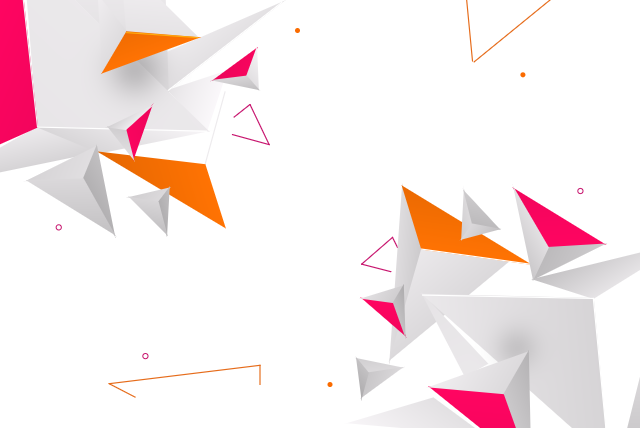
A WebGL 1 fragment shader for this background:

```glsl
precision highp float;
// Two clusters of folded paper-like triangles in grey, pink and orange on white,
// with thin open outlines and small dots. Flat faces are shaded by a barycentric
// gradient and stacked back to front on a 7.68 by 5.12 grid, y pointing down.
uniform vec2 u_resolution;

const vec3 WHITE = vec3(1.0);
const vec3 GREY = vec3(1.0, 0.99, 1.0);
const vec3 PINK = vec3(1.0, 0.02, 0.38);
const vec3 ORANGE = vec3(1.0, 0.45, 0.01);
const vec3 PLUM = vec3(0.78, 0.08, 0.43);
const vec3 RUST = vec3(0.9, 0.42, 0.1);

vec2 p;      // current point on the grid
float px;    // size of one pixel on the grid
vec3 color;

float cross2(vec2 a, vec2 b) { return a.x * b.y - a.y * b.x; }

void blend(vec3 tint, float alpha) { color = mix(color, tint, clamp(alpha, 0.0, 1.0)); }

// Triangle whose brightness runs from shade.x at a to shade.y at edge bc
void face(vec2 a, vec2 b, vec2 c, vec3 tint, vec2 shade) {
  float area = cross2(b - a, c - a);
  vec3 w = vec3(cross2(c - b, p - b), cross2(a - c, p - c), cross2(b - a, p - a)) / area;
  vec3 inside = w * abs(area) / vec3(length(c - b), length(a - c), length(b - a));
  float d = min(inside.x, min(inside.y, inside.z));
  blend(tint * mix(shade.y, shade.x, clamp(w.x, 0.0, 1.0)), 1.0 + d / px);
}

// Pyramid seen from above: three faces around an apex, the first one tinted
void pyramid(vec2 apex, vec2 a, vec2 b, vec2 c, vec3 tint, vec3 shade) {
  face(a, b, apex, tint, shade.x * vec2(0.95, 1.0));
  face(b, c, apex, GREY, shade.y * vec2(1.06, 0.97));
  face(c, a, apex, GREY, shade.z * vec2(0.92, 1.03));
}

void line(vec2 a, vec2 b, vec3 tint) {
  vec2 ab = b - a;
  float t = clamp(dot(p - a, ab) / dot(ab, ab), 0.0, 1.0);
  blend(tint, 0.5 - (length(p - a - ab * t) - 0.007) / px);
}

void path(vec2 a, vec2 b, vec2 c, vec2 d, vec3 tint) {
  line(a, b, tint);
  line(b, c, tint);
  line(c, d, tint);
}

void disc(vec2 center) { blend(RUST + vec3(0.08, 0.0, -0.1), 0.5 - (length(p - center) - 0.03) / px); }

void ring(vec2 center) { blend(PLUM, 0.5 - (abs(length(p - center) - 0.031) - 0.006) / px); }

void shadow(vec2 center, float radius, float strength) {
  vec2 q = (p - center) / radius;
  color *= 1.0 - strength * exp(-dot(q, q));
}

void upperCluster() {
  // Wing and wall panels
  face(vec2(1.95, 0.65), vec2(3.38, 0.03), vec2(2.02, 1.08), GREY, vec2(0.93, 0.89));
  face(vec2(2.02, 1.08), vec2(2.72, 0.85), vec2(2.48, 1.57), GREY, vec2(0.91, 0.98));
  face(vec2(2.02, 1.1), vec2(0.5, -0.4), vec2(1.97, -0.4), GREY, vec2(0.87, 0.93));
  face(vec2(0.45, 1.53), vec2(2.5, 1.57), vec2(0.28, -0.6), GREY, vec2(0.91, 0.92));
  face(vec2(0.45, 1.52), vec2(1.25, 1.8), vec2(-0.8, 2.22), GREY, vec2(0.93, 0.84));
  face(vec2(2.48, 1.57), vec2(0.45, 1.52), vec2(1.2, 1.83), GREY, vec2(0.97, 0.85));
  shadow(vec2(1.62, 0.82), 0.32, 0.2);
  line(vec2(0.45, 1.52), vec2(2.48, 1.57), WHITE);
  line(vec2(2.02, 1.08), vec2(3.38, 0.03), WHITE);
  line(vec2(2.46, 1.97), vec2(2.7, 1.1), GREY * 0.93);

  // Coloured faces
  face(vec2(0.45, 1.52), vec2(0.22, -0.54), vec2(-0.9, 2.12), PINK, vec2(0.95, 1.0));
  line(vec2(0.28, 0.0), vec2(0.45, 1.52), GREY * 0.95);
  face(vec2(1.45, -0.46), vec2(1.52, 0.38), vec2(2.38, 0.45), GREY, vec2(0.96, 0.9));
  face(vec2(1.18, -0.05), vec2(1.52, 0.38), vec2(1.23, 0.87), GREY, vec2(0.94, 0.87));
  face(vec2(1.52, 0.38), vec2(2.38, 0.45), vec2(1.23, 0.87), ORANGE, vec2(0.94, 1.0));
  line(vec2(1.52, 0.39), vec2(2.37, 0.45), vec3(1.0, 0.68, 0.05));
  face(vec2(1.19, 1.82), vec2(2.46, 1.97), vec2(2.7, 2.72), ORANGE, vec2(0.9, 1.0));

  // Small pyramids
  pyramid(vec2(1.51, 1.55), vec2(1.82, 1.27), vec2(1.6, 1.9), vec2(1.3, 1.52), PINK, vec3(0.98, 0.84, 0.9));
  pyramid(vec2(1.0, 2.14), vec2(0.33, 2.16), vec2(1.16, 1.75), vec2(1.37, 2.8), GREY, vec3(0.88, 0.72, 0.83));
  pyramid(vec2(1.9, 2.42), vec2(1.56, 2.36), vec2(2.03, 2.25), vec2(2.0, 2.8), GREY, vec3(0.86, 0.71, 0.82));
  pyramid(vec2(2.96, 0.91), vec2(2.56, 0.96), vec2(3.08, 0.58), vec2(3.1, 1.07), PINK, vec3(0.97, 0.91, 0.82));
}

void lowerCluster() {
  // Folded sheet with the orange flap
  face(vec2(5.06, 2.98), vec2(4.83, 2.23), vec2(4.68, 4.3), GREY, vec2(0.8, 0.87));
  face(vec2(5.06, 2.98), vec2(6.1, 3.13), vec2(4.68, 4.3), GREY, vec2(0.92, 0.86));
  face(vec2(4.83, 2.23), vec2(5.06, 2.98), vec2(6.36, 3.16), ORANGE, vec2(0.92, 1.0));
  line(vec2(5.06, 2.98), vec2(6.36, 3.16), WHITE);
  // Wing, large panel and loose sheets
  face(vec2(6.4, 3.34), vec2(8.2, 2.9), vec2(7.12, 3.57), GREY, vec2(0.76, 0.9));
  face(vec2(5.07, 3.52), vec2(5.85, 4.35), vec2(5.58, 4.5), GREY, vec2(0.9, 0.92));
  face(vec2(5.07, 3.52), vec2(7.12, 3.57), vec2(7.3, 5.5), GREY, vec2(0.92, 0.84));
  shadow(vec2(6.2, 4.17), 0.25, 0.12);
  path(vec2(5.07, 3.53), vec2(7.12, 3.57), vec2(7.27, 5.12), vec2(7.28, 5.2), WHITE);
  face(vec2(4.19, 5.06), vec2(5.2, 4.76), vec2(5.8, 5.2), GREY, vec2(0.97, 0.89));
  face(vec2(7.7, 4.45), vec2(7.53, 5.13), vec2(7.9, 5.13), GREY, vec2(0.86, 0.8));

  // Small pyramids
  pyramid(vec2(5.67, 2.68), vec2(5.54, 2.86), vec2(5.57, 2.29), vec2(5.99, 2.74), GREY, vec3(0.86, 0.76, 0.83));
  pyramid(vec2(6.58, 2.96), vec2(6.17, 2.26), vec2(7.25, 2.92), vec2(6.4, 3.34), PINK, vec3(1.0, 0.76, 0.86));
  pyramid(vec2(6.05, 4.71), vec2(6.37, 5.6), vec2(5.16, 4.63), vec2(6.34, 4.21), PINK, vec3(1.0, 0.89, 0.77));
  pyramid(vec2(4.72, 3.62), vec2(4.86, 4.01), vec2(4.35, 3.57), vec2(4.84, 3.42), PINK, vec3(1.0, 0.84, 0.74));
  pyramid(vec2(4.42, 4.46), vec2(4.28, 4.29), vec2(4.82, 4.4), vec2(4.34, 4.75), GREY, vec3(0.86, 0.81, 0.74));
}

void main() {
  vec2 uv = gl_FragCoord.xy / u_resolution;
  p = vec2(uv.x, 1.0 - uv.y) * vec2(7.68, 5.12);
  px = 5.12 / u_resolution.y;
  color = WHITE;
  // Open outlines
  path(vec2(2.81, 1.4), vec2(3.0, 1.25), vec2(3.23, 1.73), vec2(2.79, 1.61), PLUM);
  path(vec2(4.69, 3.25), vec2(4.34, 3.16), vec2(4.71, 2.84), vec2(4.77, 2.96), PLUM);
  path(vec2(1.62, 4.75), vec2(1.31, 4.59), vec2(3.12, 4.37), vec2(3.12, 4.6), RUST);
  line(vec2(5.6, 0.0), vec2(5.67, 0.73), RUST);
  line(vec2(5.69, 0.74), vec2(6.6, 0.0), RUST);
  // Dots and rings
  disc(vec2(3.57, 0.365)); disc(vec2(6.275, 0.895)); disc(vec2(3.96, 4.6));
  ring(vec2(0.705, 2.72)); ring(vec2(1.745, 4.26)); ring(vec2(6.965, 2.285));
  upperCluster();
  lowerCluster();
  gl_FragColor = vec4(color, 1.0);
}
```
